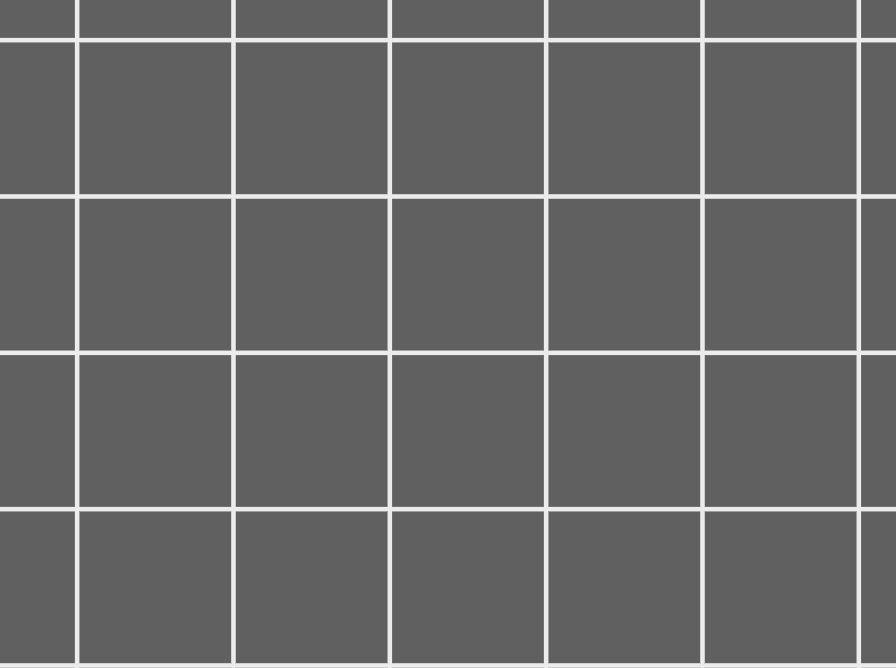
A WebGL 1 fragment shader for this pattern:

```glsl
precision highp float;
// Flat grey field ruled with a square grid of thin pale lines.

uniform vec2 u_resolution;

// Lengths are fractions of the canvas width.
const float CELL_SIZE = 0.17448;
const float LINE_WIDTH = 0.0051;
const vec2 GRID_ORIGIN = vec2(0.0861, 0.0028);
const vec3 FIELD_COLOR = vec3(0.376);
const vec3 LINE_COLOR = vec3(0.925);

// Distance to the nearest vertical (x) and horizontal (y) grid line.
vec2 gridDistance(vec2 p) {
    vec2 cell = fract((p - GRID_ORIGIN) / CELL_SIZE + 0.5) - 0.5;
    return abs(cell) * CELL_SIZE;
}

// Share of a pixel of the given size covered by a line.
vec2 lineCoverage(vec2 distanceToLine, float pixel) {
    return clamp((0.5 * LINE_WIDTH - distanceToLine) / pixel + 0.5, 0.0, 1.0);
}

void main() {
    float pixel = 1.0 / u_resolution.x;
    vec2 p = gl_FragCoord.xy * pixel;

    // Merge both line directions without brightening the crossings.
    vec2 coverage = lineCoverage(gridDistance(p), pixel);
    float grid = max(coverage.x, coverage.y);

    gl_FragColor = vec4(mix(FIELD_COLOR, LINE_COLOR, grid), 1.0);
}
```
